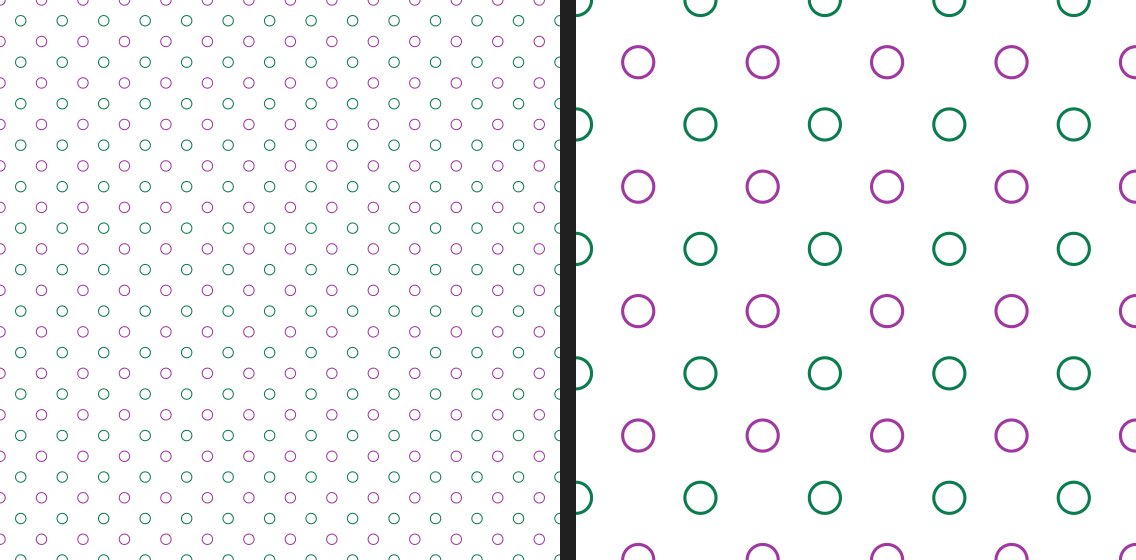
Left, the full canvas; right, a detail of the centre.
Give the GLSL for this pattern, as a three.js fragment shader.

```glsl
// Thin purple and green rings in staggered rows on white.
varying vec2 vUv;

// Coverage of a ring outline centred in each unit cell.
float ringGrid(vec2 p, float pixel) {
  float radius = length(fract(p) - 0.5);
  float edge = 0.0125 - abs(radius - 0.125);
  return clamp(edge / pixel + 0.5, 0.0, 1.0);
}

void main() {
  // 13.5 cells each way, counted from the upper left corner
  vec2 cell = vec2(vUv.x, 1.0 - vUv.y) * 13.5;
  float pixel = max(fwidth(cell.x), fwidth(cell.y));

  // Purple rings on the cell corners, green rings in the cell centres
  vec3 color = vec3(1.0);
  color = mix(color, vec3(0.63, 0.22, 0.63), ringGrid(cell + 0.5, pixel));
  color = mix(color, vec3(0.04, 0.49, 0.31), ringGrid(cell, pixel));

  gl_FragColor = vec4(color, 1.0);
}
```
